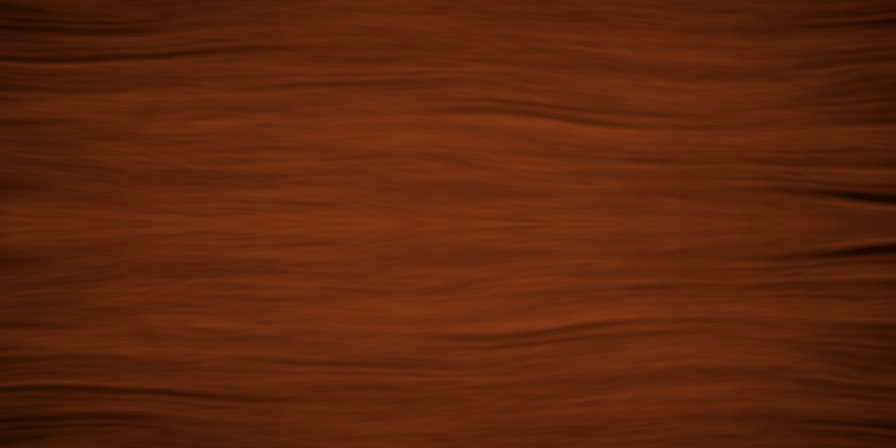
Give the GLSL for this texture, as a WebGL 1 fragment shader.

```glsl
precision highp float;
// Polished red-brown wood veneer, book-matched about its horizontal midline.

uniform vec2 u_resolution;

vec3 hash3(vec2 cell) {
  vec3 h = fract(cell.xyx * vec3(0.1031, 0.1030, 0.0973));
  h += dot(h, h.yzx + 33.33);
  return fract((h.xxy + h.yzz) * h.zyx);
}

// Cellular noise: each cell scatters one soft light or dark blob.
float blobs(vec2 p) {
  vec2 cell = floor(p);
  float sum = 0.0;
  for (int j = -1; j <= 1; j++) {
    for (int i = -1; i <= 1; i++) {
      vec2 corner = cell + vec2(float(i), float(j));
      vec3 h = hash3(corner + 57.0);
      vec2 d = p - corner - h.xy;
      float fall = max(0.0, 1.0 - dot(d, d));
      sum += (h.z * 2.0 - 1.0) * fall * fall;
    }
  }
  return sum;
}

float bell(float x, float width) {
  return exp(-x * x / (width * width));
}

// Bends straight grain into arches and a flame pointing right.
float grainHeight(float x, float m) {
  float flame = 0.055 * (x - 1.28) * exp(-6.0 * m);
  float arch = -0.017 * cos(4.5 * (x - 0.91)) * smoothstep(0.02, 0.3, m);
  float ripple = 0.005 * sin(7.3 * x - 13.0 * m) + 0.0018 * sin(19.0 * x + 34.0 * m);
  return m + flame + arch + ripple;
}

// Long dark veins, with a thin pale edge, gathered at the sides.
float veins(vec2 q, float streak) {
  float sum = 0.0;
  for (int i = 0; i < 6; i++) {
    float n = float(i);
    float d = q.y - 0.085 - 0.073 * n + 0.006 * sin(n * 4.0 + q.x * 2.0);
    float along = 0.8 * bell(q.x - 1.95 + 0.37 * n, 0.36);
    along += 0.8 * bell(q.x - 2.0, 0.24);
    along += 0.7 * bell(q.x - 0.05, 0.28) * step(2.5, n);
    float dark = bell(d, 0.010) * (0.75 + 0.7 * streak);
    sum += along * (dark + 0.4 * bell(d - 0.022, 0.005) - 0.3 * bell(d + 0.016, 0.005));
  }
  return sum;
}

void main() {
  vec2 p = gl_FragCoord.xy / u_resolution.y;
  float x = p.x * 2.0 * u_resolution.y / u_resolution.x;
  float m = abs(p.y - 0.5);
  vec2 q = vec2(x, grainHeight(x, m));

  // Grain layers, from broad bands to short slanted fibres
  float band = blobs(q * vec2(1.5, 13.0));
  float streak = blobs(q * vec2(2.8, 42.0) + 11.0);
  float line = blobs(q * vec2(7.0, 95.0) + 23.0);
  float slant = 0.05 * x + 0.003 * sin(9.0 * x + 20.0 * m);
  float fibre = blobs(vec2(x * 22.0, (q.y + slant) * 170.0) + 41.0);

  // Light pooled in the middle, dimmed toward the edges
  float tone = 0.84 - 0.46 * (x - 1.0) * (x - 1.0) - 1.45 * m * m;
  tone += 0.13 * band + 0.13 * streak + 0.09 * line + 0.07 * fibre;
  tone -= 0.42 * veins(q, streak);

  // Sharp flame tip on the midline
  float reach = 1.28 - x;
  float tip = smoothstep(0.0, 0.08, reach) * (1.0 - smoothstep(0.15, 0.4, reach));
  tone -= 0.22 * tip * bell(m - 0.07 * reach, 0.0045);
  tone += 0.08 * bell(m, 0.004) * bell(reach, 0.25);

  vec3 shade = vec3(0.20, 0.07, 0.015);
  vec3 glow = vec3(0.50, 0.21, 0.075);
  gl_FragColor = vec4(mix(shade, glow, clamp(tone, -0.3, 1.1)), 1.0);
}
```
